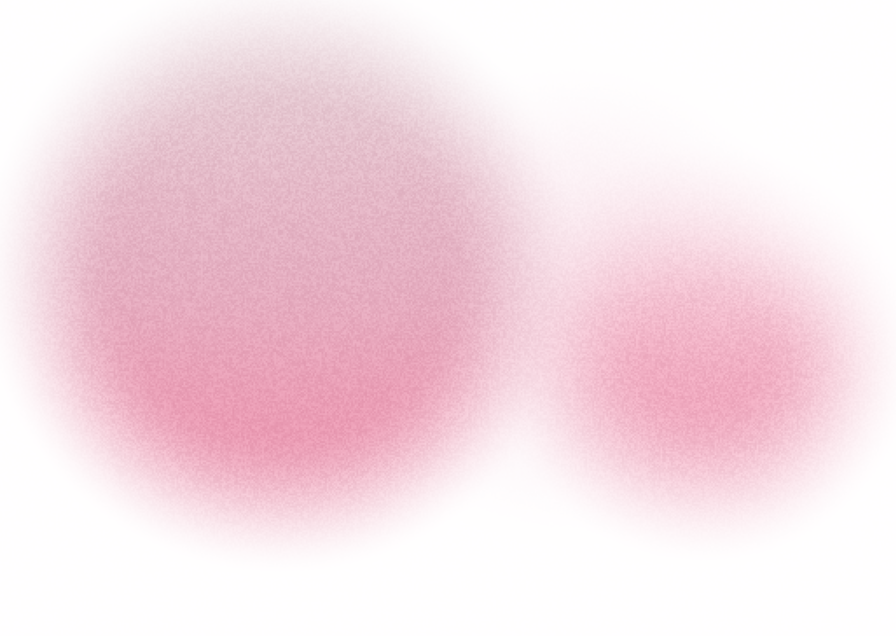
Give the GLSL for this background, as a WebGL 1 fragment shader.

```glsl
precision highp float;
// Two soft rose glows on white: a large disc on the left and a smaller,
// bottom-heavy one on the right, joined by a pale haze. Each is a smoothstep
// of distance with a vertical colour ramp; fine grain covers the tinted areas.

uniform vec2 u_resolution;

// Sine-free hash of a grid cell, 0 to 1
float hash(vec2 cell) {
  vec3 q = fract(cell.xyx * 0.1031);
  q += dot(q, q.yzx + 33.33);
  return fract((q.x + q.y) * q.z);
}

// Blurred disc: 1 inside the inner radius, 0 beyond the outer one
float glow(vec2 p, vec2 center, float inner, float outer) {
  return 1.0 - smoothstep(inner, outer, length(p - center));
}

// Smoothly interpolated hash noise
float grainNoise(vec2 p) {
  vec2 cell = floor(p);
  vec2 f = fract(p);
  f = f * f * (3.0 - 2.0 * f);
  float low = mix(hash(cell), hash(cell + vec2(1.0, 0.0)), f.x);
  float high = mix(hash(cell + vec2(0.0, 1.0)), hash(cell + 1.0), f.x);
  return mix(low, high, f.y);
}

void main() {
  // Canvas height is one unit; x is centered so the layout stays in the middle
  vec2 p = (gl_FragCoord.xy - 0.5 * u_resolution) / u_resolution.y;
  p += vec2(0.703, 0.5);
  vec3 color = vec3(1.0, 0.997, 0.998);

  // Pale haze between the two glows
  float haze = 0.34 * glow(p, vec2(0.90, 0.53), 0.02, 0.40);
  color = mix(color, vec3(0.94, 0.75, 0.82), haze);

  // Right glow, fading out towards its top
  float right = glow(p, vec2(1.105, 0.45), 0.08, 0.345);
  right *= mix(1.0, 0.36, smoothstep(0.36, 0.70, p.y));
  color = mix(color, vec3(0.94, 0.665, 0.75), right);

  // Left disc, from greyed rose at the top to clear pink at the bottom
  vec3 rose = mix(vec3(0.92, 0.61, 0.705), vec3(0.895, 0.69, 0.76),
                  smoothstep(0.30, 0.62, p.y));
  rose = mix(rose, vec3(0.90, 0.80, 0.83), smoothstep(0.55, 0.95, p.y));
  float left = glow(p, vec2(0.44, 0.575), 0.25, 0.485);
  color = mix(color, rose, left);

  // Grain, strongest where the tint is deepest
  float tint = clamp((1.0 - color.g) * 4.0, 0.0, 1.0);
  float grain = grainNoise(p * 364.0) - 0.5;
  color += grain * tint * vec3(0.05, 0.075, 0.065);

  gl_FragColor = vec4(clamp(color, 0.0, 1.0), 1.0);
}
```
